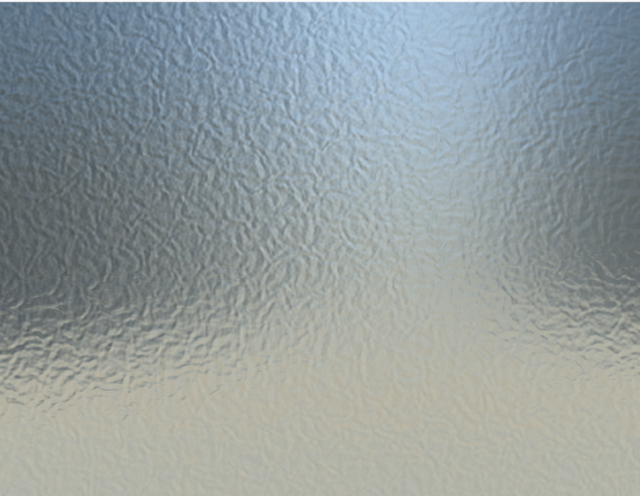
A Shadertoy shader for this texture:

```glsl
// Embossed metal sheet with a blue window glow above and a pale floor reflected below.

vec2 randomGradient(vec2 cell) {
    vec3 q = fract(cell.xyx * vec3(0.1031, 0.1030, 0.0973));
    q += dot(q, q.yzx + 33.33);
    float angle = 6.2832 * fract((q.x + q.y) * q.z);
    return vec2(cos(angle), sin(angle));
}

float gradientNoise(vec2 p) {
    vec2 i = floor(p), f = p - i;
    vec2 u = f * f * f * (f * (f * 6.0 - 15.0) + 10.0);
    vec2 r = vec2(1.0, 0.0);
    float a = dot(randomGradient(i), f);
    float b = dot(randomGradient(i + r.xy), f - r.xy);
    float c = dot(randomGradient(i + r.yx), f - r.yx);
    float d = dot(randomGradient(i + r.xx), f - r.xx);
    return mix(mix(a, b, u.x), mix(c, d, u.x), u.y);
}

// Pebbled surface: bent coarse bumps with a finer layer on top
float bumpHeight(vec2 p) {
    vec2 bend = vec2(gradientNoise(p * 0.35), gradientNoise(p * 0.35 + 47.0));
    return gradientNoise(p + bend) + 0.25 * gradientNoise(p * 1.9 + 19.0);
}

// Pale floor at the bottom, rising towards the glow and the right side
float floorAmount(vec2 uv, float glow) {
    return 1.0 - smoothstep(0.16, 0.41, uv.y - 0.08 * glow - 0.06 * uv.x);
}

// Blurred surroundings seen in the metal
vec3 reflection(vec2 uv) {
    float side = uv.x - 0.65;
    float spread = mix(0.38, 0.25, smoothstep(-0.1, 0.1, side));
    float glow = 0.93 * exp(-side * side / (spread * spread));
    float ground = floorAmount(uv, glow);

    vec3 shade = mix(vec3(0.34, 0.37, 0.38), vec3(0.36, 0.44, 0.51), smoothstep(0.6, 1.0, uv.y));
    vec3 light = mix(vec3(0.69, 0.715, 0.69), vec3(0.67, 0.78, 0.88), smoothstep(0.38, 1.0, uv.y));
    vec3 color = mix(shade, light, glow);
    color = mix(color, vec3(0.70, 0.705, 0.66), ground);

    // Warm band along the floor edge
    float band = (uv.y - 0.19) / 0.06;
    return color + vec3(0.015, 0.0, -0.015) * exp(-band * band);
}

void mainImage(out vec4 fragColor, in vec2 fragCoord) {
    vec2 uv = fragCoord / iResolution.xy;
    vec2 p = fragCoord / iResolution.x * 82.0;

    // Surface slope by finite differences
    vec2 e = vec2(0.2, 0.0);
    float height = bumpHeight(p);
    vec2 slope = vec2(bumpHeight(p + e.xy), bumpHeight(p + e.yx)) - height;
    slope /= e.x;

    // Bumps bend the reflection and catch a little side light
    vec3 color = reflection(uv + 0.055 * slope);
    float relief = mix(0.024, 0.013, floorAmount(uv, 0.0));
    color += relief * dot(slope, vec2(0.85, 0.5));

    // Faint mottling of tint
    color += vec3(0.012, 0.0, -0.012) * gradientNoise(p * 0.5 + 80.0);

    // Thin white strip at the top edge
    color = mix(color, vec3(0.98), smoothstep(0.994, 0.998, uv.y));
    fragColor = vec4(clamp(color, 0.0, 1.0), 1.0);
}
```
